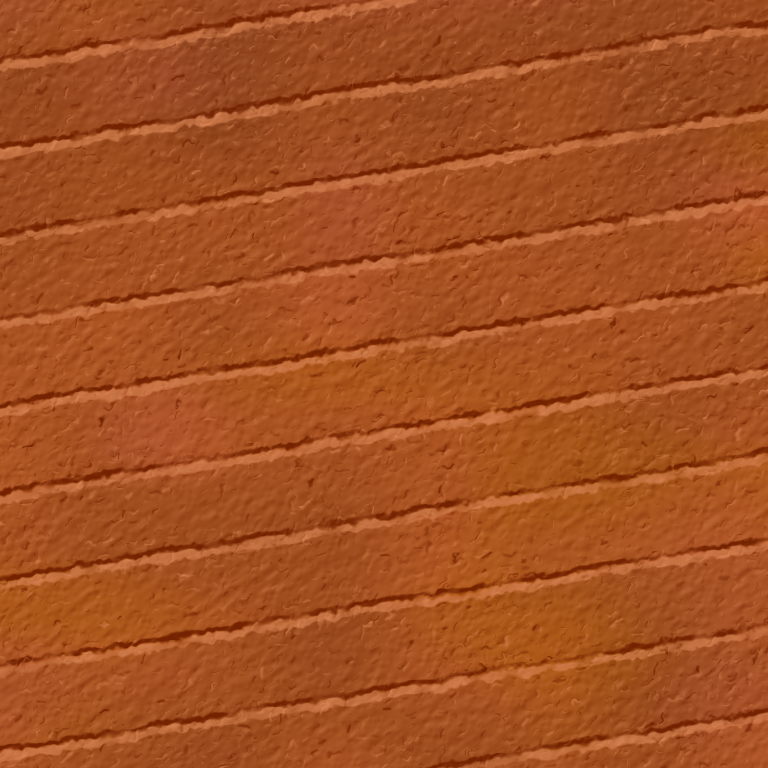
Reproduce this texture procedurally as a three.js fragment shader.

```glsl
// Rust-orange napped cloth crossed by slanted raised ribs.
// Ribs repeat along a sheared axis; each is a frayed light ridge under a dark
// crease. Scattered embossed fibres, fine grain and soft dye patches add wear.

varying vec2 vUv;

const float RIB_SPACING = 0.1123;   // vertical distance between ribs
const float RIB_SLOPE = 0.164;      // rise per unit across
const float RIB_OFFSET = 0.0135;    // height of the first rib at the left edge
const float RIDGE_HALF = 0.0053;    // half width of the light ridge
const float CREASE_HALF = 0.0030;   // half width of the dark crease
const float CREASE_SHIFT = 0.0096;  // crease height above the ridge
const float SOFT_EDGE = 0.0021;
const float FIBRE_CELLS = 64.0;
const float FIBRE_WIDTH = 0.14;     // in fibre cells
const float FIBRE_AMOUNT = 0.60;
const float GRAIN_AMOUNT = 0.62;

const vec3 CLOTH = vec3(0.648, 0.315, 0.128);
const vec3 OCHRE = vec3(0.665, 0.342, 0.085);
const vec3 ROSE = vec3(0.690, 0.330, 0.185);
const vec3 SHADOW = vec3(0.455, 0.135, 0.000);
const vec3 HIGHLIGHT = vec3(0.825, 0.495, 0.310);

float hash(vec2 p) {
  vec3 q = fract(vec3(p.xyx) * 0.1031);
  q += dot(q, q.yzx + 33.33);
  return fract((q.x + q.y) * q.z);
}

float noise(vec2 p) {
  vec2 i = floor(p);
  vec2 f = fract(p);
  f = f * f * (3.0 - 2.0 * f);
  float low = mix(hash(i), hash(i + vec2(1.0, 0.0)), f.x);
  float high = mix(hash(i + vec2(0.0, 1.0)), hash(i + vec2(1.0, 1.0)), f.x);
  return mix(low, high, f.y);
}

// Nap height, stretched along a rising diagonal
float nap(vec2 p) {
  vec2 q = vec2(0.8 * p.x + 0.6 * p.y, 0.8 * p.y - 0.6 * p.x);
  return 0.6 * noise(q * vec2(60.0, 115.0)) + 0.4 * noise(q * vec2(140.0, 210.0) + 37.0);
}

// Short ragged fibres, lit from the lower right: signed light and shade
float fibres(vec2 p, float seed, float density) {
  p += 0.45 * (vec2(noise(p * 2.3 + seed), noise(p * 2.3 + seed + 57.0)) - 0.5);
  vec2 home = floor(p);
  float shade = 0.0;
  for (int j = -1; j <= 1; j++) {
    for (int i = -1; i <= 1; i++) {
      vec2 cell = home + vec2(float(i), float(j));
      vec2 key = cell + seed;
      vec2 q = p - cell - vec2(hash(key + 11.3), hash(key + 27.7));
      float angle = mix(0.0, 1.35, hash(key + 41.9));
      vec2 dir = vec2(cos(angle), sin(angle));
      float along = dot(q, dir);
      float across = dot(q, vec2(-dir.y, dir.x));
      float halfLength = mix(0.03, 0.42, hash(key + 79.5));
      float past = max(abs(along) - halfLength, 0.0);
      float width = FIBRE_WIDTH * mix(0.75, 1.35, hash(key + 63.1));
      float body = exp(-(across * across + past * past) / (width * width));
      float bias = 1.7 * (hash(key + 95.3) - 0.57);
      float strength = mix(0.4, 1.2, hash(key + 33.9));
      float present = step(hash(key + 5.1), density);
      shade += present * strength * body * (bias - 1.1 * across / width);
    }
  }
  return shade;
}

float stripe(float d, float halfWidth) {
  return 1.0 - smoothstep(halfWidth - SOFT_EDGE, halfWidth + SOFT_EDGE, abs(d));
}

void main() {
  vec2 p = vUv;

  // Distance to the nearest rib, with a slow wander and a frayed edge
  float wander = (noise(p * vec2(14.0, 9.0)) - 0.5) * 0.0045;
  float fray = (noise(p * 80.0 + 19.0) - 0.5) * 0.0060 + (noise(p * 170.0) - 0.5) * 0.0045;
  float row = (p.y - RIB_SLOPE * p.x - RIB_OFFSET + wander) / RIB_SPACING;
  float rib = floor(row + 0.5);
  float d = (row - rib) * RIB_SPACING;
  float nearRib = 1.0 - smoothstep(0.008, 0.024, abs(d - 0.004));

  // Dye patches and small differences between bands
  vec3 color = mix(CLOTH, OCHRE, 0.8 * smoothstep(0.52, 0.85, noise(p * vec2(3.1, 6.5) + 13.7)));
  color = mix(color, ROSE, 0.75 * smoothstep(0.50, 0.85, noise(p * vec2(4.0, 6.5) + 51.2)));
  float band = hash(vec2(floor(row), 8.0)) - 0.5;
  color *= 1.0 + 0.06 * band + 0.12 * (noise(p * 7.0 + 71.0) - 0.5);
  color *= 1.0 - 0.06 * smoothstep(0.70, 0.88, p.y);

  // Embossed nap and fibres, thicker in uneven clumps and beside the ribs
  vec2 lightStep = vec2(0.0015, -0.0022);
  float grain = nap(p - lightStep) - nap(p + lightStep);
  float density = 0.16 + 0.42 * noise(p * 12.0 + 23.0) + 0.28 * nearRib;
  float relief = fibres(p * FIBRE_CELLS, 0.0, density);
  relief += 0.65 * fibres(p * FIBRE_CELLS * 1.55, 140.0, density);
  float shade = GRAIN_AMOUNT * grain + FIBRE_AMOUNT * relief;

  // Ridge and crease, narrowed and faded in worn gaps along their length
  float ridgeWear = smoothstep(0.05, 0.60, noise(p * vec2(42.0, 30.0) + 7.0));
  float creaseWear = smoothstep(0.08, 0.55, noise(p * vec2(36.0, 28.0) + 91.0));
  float ridge = stripe(d + fray, RIDGE_HALF * mix(0.65, 1.05, ridgeWear)) * mix(0.55, 0.9, ridgeWear);
  float crease = stripe(d - CREASE_SHIFT + 0.8 * fray, CREASE_HALF * mix(0.6, 1.1, creaseWear));
  crease *= mix(0.35, 1.0, creaseWear);
  shade = shade * (1.0 - 0.35 * ridge) + 0.82 * ridge - 0.95 * crease;

  color = mix(color, SHADOW, clamp(-shade, 0.0, 1.0));
  color = mix(color, HIGHLIGHT, clamp(shade, 0.0, 1.0));
  gl_FragColor = vec4(color, 1.0);
}
```
